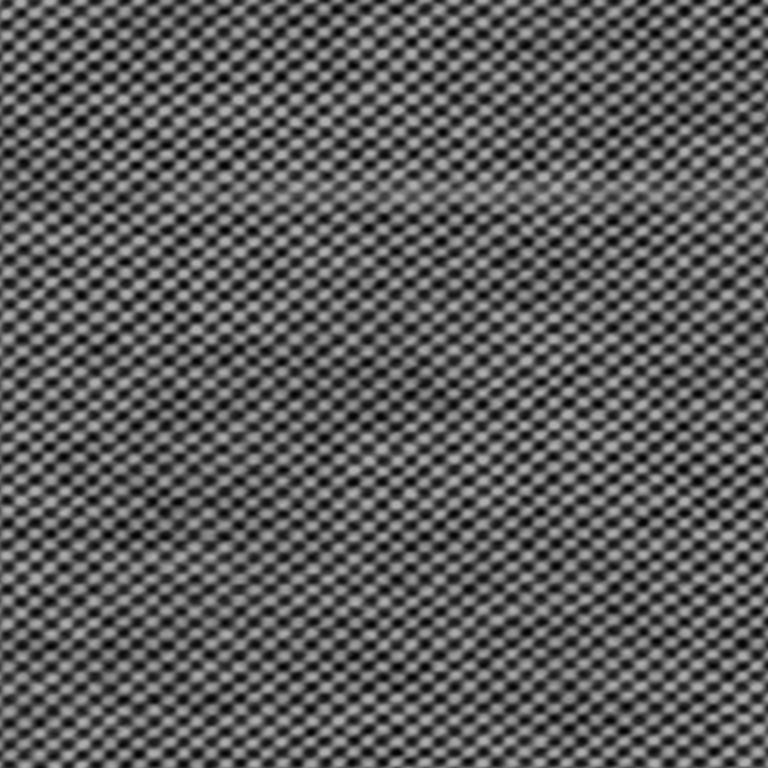
A Shadertoy shader for this texture:

```glsl
// Coarse grey woven cloth: staggered rows of soft thread bumps with uneven yarn.
#define REPEATS vec2(26.7, 35.2)    // weave repeats across and up
#define ANCHOR vec2(0.461, 0.502)   // centre of one raised bump
#define MID_GREY 0.357
#define CONTRAST 0.27
#define TWILL 0.56                  // weight of the rising diagonal, 0.5 is even
#define DRIFT 0.10                  // wander of the threads, in repeats
#define YARN_WEAR 0.075             // tone change from bump to bump
#define GRAIN 0.045
#define BAND_HEIGHT 0.746           // centre of the pale worn row
#define BAND_WIDTH 0.019

const float TAU = 6.28318;

float hash(vec2 p) {
    vec3 q = fract(p.xyx * 0.1031);
    q += dot(q, q.yzx + 33.33);
    return fract((q.x + q.y) * q.z);
}

// Smooth value noise in -1..1
float noise(vec2 p) {
    vec2 cell = floor(p), f = fract(p);
    f = f * f * (3.0 - 2.0 * f);
    float low = mix(hash(cell), hash(cell + vec2(1, 0)), f.x);
    float high = mix(hash(cell + vec2(0, 1)), hash(cell + vec2(1, 1)), f.x);
    return 2.0 * mix(low, high, f.y) - 1.0;
}

// Threads wander slowly over the cloth and jitter a little from row to row
vec2 threadDrift(vec2 uv) {
    vec2 slow = vec2(noise(uv * 5.0 + 17.0), noise(uv * vec2(4.0, 6.0) + 43.0));
    vec2 jitter = vec2(noise(uv * REPEATS + 71.0), noise(uv * REPEATS + 97.0));
    return DRIFT * (slow + 0.55 * jitter);
}

// Two crossing diagonal waves make staggered bumps; the result is about -1..1
float weave(vec2 p) {
    float rising = cos(TAU * (p.x - p.y));
    float falling = cos(TAU * (p.x + p.y));
    float w = mix(falling, rising, TWILL);
    return 1.35 * w / sqrt(1.0 + 0.5 * w * w);
}

void mainImage(out vec4 fragColor, in vec2 fragCoord) {
    vec2 uv = fragCoord / iResolution.xy;
    vec2 p = (uv - ANCHOR) * REPEATS + threadDrift(uv);

    // Pale band with flattened relief, stronger towards the right
    float offset = (uv.y - BAND_HEIGHT) / BAND_WIDTH;
    float band = exp(-offset * offset) * smoothstep(-0.1, 0.5, uv.x);
    band *= 0.8 + 0.2 * noise(uv * vec2(9.0, 20.0));

    // Yarn wear: bump by bump, along the rows, and in broad patches
    float bumps = noise(uv * REPEATS * vec2(1.3, 2.0) + 7.0);
    float rows = noise(uv * vec2(4.0, REPEATS.y * 2.0) + 29.0);
    float patches = noise(uv * vec2(4.0, 8.0) + 53.0);
    float wear = YARN_WEAR * (0.6 * bumps + 0.4 * rows + 0.2 * patches);
    float fuzz = GRAIN * noise(uv * REPEATS * vec2(5.0, 6.0) + 61.0);

    float relief = CONTRAST * (1.0 + 0.1 * patches) * (1.0 - 0.35 * band);
    float grey = MID_GREY + relief * weave(p) + wear + fuzz + 0.07 * band;
    fragColor = vec4(vec3(clamp(grey, 0.02, 0.68)), 1.0);
}
```
